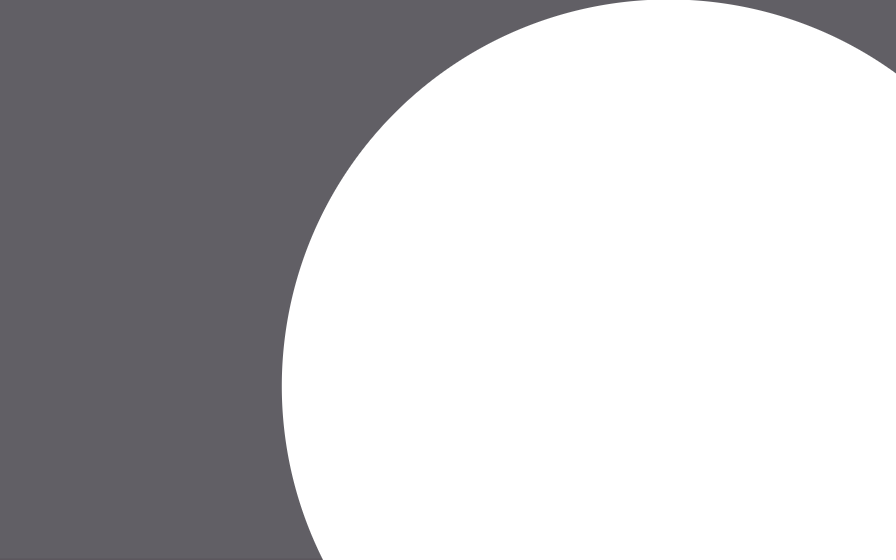
Give the GLSL for this background, as a Shadertoy shader.

```glsl
// A large white disc on a flat slate ground, cropped by the right and lower edges.
// The disc is a signed distance function in units of canvas height, with its
// edge smoothed over one pixel; a faint darker line runs along the bottom.

const vec3 SLATE = vec3(0.380, 0.373, 0.396);
const vec3 WHITE = vec3(1.0);
const vec3 BASE_LINE = vec3(0.360, 0.343, 0.370);

const vec2 DISC_CENTER = vec2(1.1938, 0.3104);
const float DISC_RADIUS = 0.6906;
const float LINE_HEIGHT = 0.003;

float discDistance(vec2 p, vec2 center, float radius) {
    return length(p - center) - radius;
}

// Coverage of the inside of a shape, smoothed over one pixel
float coverage(float dist, float pixel) {
    return clamp(0.5 - dist / pixel, 0.0, 1.0);
}

void mainImage(out vec4 fragColor, in vec2 fragCoord) {
    float pixel = 1.0 / iResolution.y;
    vec2 p = fragCoord * pixel;

    // Ground with its faint lower line
    vec3 color = mix(SLATE, BASE_LINE, coverage(p.y - LINE_HEIGHT, pixel));

    // Disc
    float disc = discDistance(p, DISC_CENTER, DISC_RADIUS);
    color = mix(color, WHITE, coverage(disc, pixel));

    fragColor = vec4(color, 1.0);
}
```
